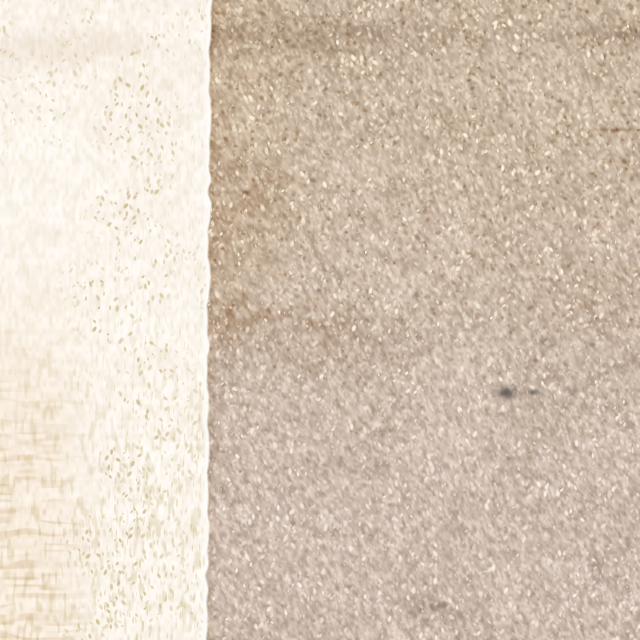
A Shadertoy shader for this texture:

```glsl
float hash(vec2 p) {
    vec3 q = fract(vec3(p.xyx) * 0.1031);
    q += dot(q, q.yzx + 33.33);
    return fract((q.x + q.y) * q.z);
}

float noise(vec2 p) {
    vec2 i = floor(p), f = fract(p);
    f = f * f * (3.0 - 2.0 * f);
    return mix(mix(hash(i), hash(i + vec2(1, 0)), f.x),
               mix(hash(i + vec2(0, 1)), hash(i + 1.0), f.x), f.y);
}

float fbm(vec2 p) {
    float sum = 0.0, gain = 0.5;
    for (int i = 0; i < 4; i++) {
        sum += gain * noise(p);
        p = p * 2.03 + 17.1;
        gain *= 0.5;
    }
    return sum / 0.9375;
}

// Soft, randomly turned ellipses scattered one per grid cell
float flecks(vec2 p, float density, float tilt, vec2 size, float seed) {
    vec2 cell = floor(p);
    float cover = 0.0;
    for (int y = -1; y <= 1; y++)
    for (int x = -1; x <= 1; x++) {
        vec2 id = cell + vec2(x, y), key = id + seed;
        if (hash(key) > density) continue;
        vec2 d = p - id - vec2(hash(key + 31.7), hash(key + 57.3));
        float a = tilt * (hash(key + 83.1) - 0.5);
        d = mat2(cos(a), -sin(a), sin(a), cos(a)) * d;
        float r = length(d / (size * mix(0.6, 1.3, hash(key + 11.9))));
        cover = max(cover, smoothstep(1.3, 0.4, r) * mix(0.35, 1.0, hash(key + 71.3)));
    }
    return cover;
}

float blob(vec2 p, vec2 center, vec2 radius) {
    vec2 d = (p - center) / radius;
    return exp(-dot(d, d));
}

vec3 asphalt(vec2 uv) {
    float cloud = fbm(uv * vec2(7, 11));
    vec3 col = mix(vec3(0.795, 0.725, 0.67), vec3(0.79, 0.715, 0.635), smoothstep(0.2, 0.85, uv.y));
    col = mix(col, vec3(0.76, 0.665, 0.555), 0.5 * smoothstep(0.52, 0.32, uv.x) * smoothstep(0.4, 0.65, uv.y));
    col += (cloud - 0.5) * vec3(0.07, 0.08, 0.09);

    // Rust stains and long dark bands
    float stain = blob(uv, vec2(0.36, 0.51), vec2(0.045, 0.03))
                + 0.6 * blob(uv, vec2(0.48, 0.49), vec2(0.09, 0.04))
                + 0.5 * blob(uv, vec2(0.41, 0.69), vec2(0.08, 0.07))
                + 0.4 * blob(uv, vec2(0.93, 0.52), vec2(0.05, 0.04));
    col -= vec3(0.12, 0.15, 0.18) * stain * smoothstep(0.25, 0.7, fbm(uv * vec2(45, 55)));
    float band = 0.8 * blob(uv, vec2(0.5, 0.942), vec2(0.24, 0.025))
               + blob(uv, vec2(0.99, 0.946), vec2(0.14, 0.014));
    col -= vec3(0.10, 0.11, 0.11) * band;

    // Mineral grain and brown grit
    vec2 slant = vec2(uv.x + 0.3 * uv.y, uv.y);
    col += (noise(slant * vec2(165, 110)) - 0.5) * vec3(0.14, 0.15, 0.155);
    col += (noise(slant * vec2(280, 190) + 9.0) - 0.5) * vec3(0.12, 0.125, 0.13);
    float grit = flecks(uv * vec2(88, 95), 0.30, 3.0, vec2(0.38, 0.26), 4.0);
    col -= vec3(0.10, 0.13, 0.17) * grit * mix(0.5, 1.1, smoothstep(0.2, 0.8, uv.y));

    // Bright stone chips, sharp and sparse, over a finer dust
    float patchy = mix(0.75, 1.1, smoothstep(0.3, 0.65, noise(uv * 30.0)));
    float chips = flecks(uv * vec2(82, 74), 0.34, 2.2, vec2(0.22, 0.37), 21.0);
    float dust = flecks(uv * vec2(150, 125), 0.30, 2.6, vec2(0.30, 0.46), 67.0);
    vec3 chipColor = mix(vec3(0.99, 0.94, 0.90), vec3(1.0, 0.95, 0.86), smoothstep(0.2, 0.7, uv.y));
    col = mix(col, chipColor, clamp(0.92 * chips * patchy, 0.0, 1.0));
    col = mix(col, chipColor, 0.55 * dust * patchy);

    // Dark pebbles, oily smudges and short cracks
    float pebble = blob(uv, vec2(0.792, 0.386), vec2(0.016, 0.010))
                 + 0.8 * blob(uv, vec2(0.834, 0.387), vec2(0.010, 0.005))
                 + 0.6 * blob(uv, vec2(0.895, 0.391), vec2(0.008, 0.006))
                 + 0.6 * blob(uv, vec2(0.849, 0.468), vec2(0.007, 0.006))
                 + 0.7 * blob(uv, vec2(0.598, 0.321), vec2(0.005, 0.007));
    col = mix(col, vec3(0.36, 0.33, 0.31), min(pebble, 1.0) * mix(0.4, 1.0, noise(uv * 130.0)));
    float smudge = blob(uv, vec2(0.945, 0.108), vec2(0.025, 0.018))
                 + blob(uv, vec2(0.67, 0.04), vec2(0.04, 0.025));
    col -= 0.15 * smudge * smoothstep(0.2, 0.7, noise(uv * 75.0));
    float crack = blob(uv, vec2(0.97, 0.797), vec2(0.045, 0.003))
                + 0.7 * blob(uv, vec2(0.445, 0.782), vec2(0.025, 0.004));
    return col - vec3(0.22, 0.25, 0.28) * crack * noise(uv * vec2(110, 60) + 2.0);
}

vec3 paint(vec2 uv) {
    float worn = smoothstep(0.19, 0.05, uv.x);
    vec3 col = mix(vec3(0.99, 0.965, 0.93), vec3(0.975, 0.93, 0.87), worn * smoothstep(0.75, 0.25, uv.y));
    col -= vec3(0.03, 0.045, 0.06) * blob(uv, vec2(0.08, 0.925), vec2(0.2, 0.03));
    col += (fbm(uv * vec2(12, 30)) - 0.5) * vec3(0.03, 0.045, 0.06);
    col += (noise(uv * vec2(190, 110)) - 0.5) * vec3(0.04, 0.05, 0.07);

    // Fine broken ridges: level on the worn side, upright below
    float level = noise(vec2(uv.x * 24.0, uv.y * 190.0 + 2.0 * noise(uv * 22.0)));
    float upright = noise(vec2(uv.x * 190.0 + noise(uv * 30.0), uv.y * 60.0));
    float low = smoothstep(0.6, 0.15, uv.y);
    col -= vec3(0.05, 0.075, 0.11) * worn * low * smoothstep(0.45, 0.9, level);
    col -= vec3(0.07, 0.085, 0.14) * mix(0.25, 0.8, low) * smoothstep(0.55, 0.9, upright);

    // Olive pits gathered in a ragged column and the upper corner
    float column = smoothstep(0.09, 0.17, uv.x + 0.09 * (noise(uv * vec2(9, 14)) - 0.5));
    float corner = 0.6 * smoothstep(0.70, 0.82, uv.y);
    float amount = max(column * mix(1.0, 0.65, smoothstep(0.21, 0.29, uv.x)), corner);
    amount *= smoothstep(0.2, 0.6, noise(uv * vec2(24, 18) + 5.0));
    float pits = flecks(uv * vec2(100, 88), 0.52, 2.2, vec2(0.23, 0.40), 41.0);
    float scratches = flecks(uv * vec2(120, 60), 0.5, 0.5, vec2(0.21, 0.42), 93.0);
    col = mix(col, vec3(0.79, 0.72, 0.54), 0.85 * pits * amount);
    return mix(col, vec3(0.86, 0.79, 0.62), 0.65 * scratches * column * mix(0.35, 1.0, low));
}

void mainImage(out vec4 fragColor, in vec2 fragCoord) {
    vec2 uv = fragCoord / iResolution.xy;
    float border = 0.323 + 0.007 * uv.y + 0.006 * (noise(vec2(3.0, uv.y * 50.0)) - 0.5);
    float side = uv.x - border;
    vec3 road = asphalt(uv) - vec3(0.08, 0.10, 0.12) * exp(-max(side, 0.0) * 130.0);
    vec3 stripe = mix(paint(uv), vec3(1.0, 0.995, 0.98), 0.85 * smoothstep(-0.012, -0.003, side));
    vec3 col = mix(stripe, road, smoothstep(-0.0025, 0.0025, side));
    fragColor = vec4(clamp(col, 0.0, 1.0), 1.0);
}
```
